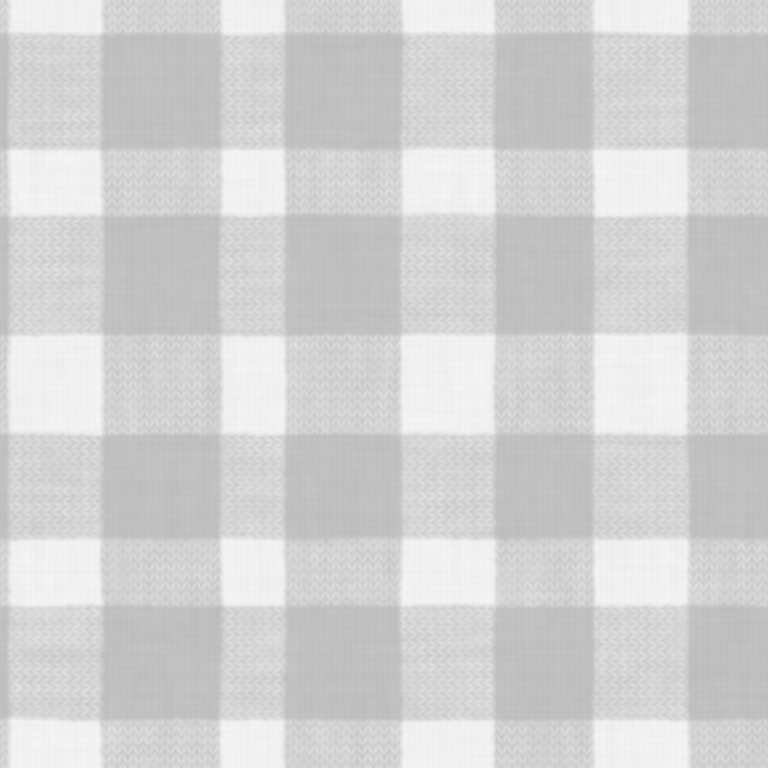
Reproduce this texture procedurally as a three.js fragment shader.

```glsl
// Soft grey gingham cloth: four uneven warp bands cross four uneven weft bands.
// Single-layer cells show V-shaped stitches along their own yarn direction,
// with fine weave, streaks and mottling from gradient noise that wraps.
varying vec2 vUv;

const float TAU = 6.2831853;

// Band centres and half widths, in canvas units
const vec4 WARP_CENTRE = vec4(0.2105, 0.447, 0.7085, 0.954);
const vec4 WARP_HALF   = vec4(0.0775, 0.076, 0.0645, 0.058);
const vec4 WEFT_CENTRE = vec4(0.137, 0.3665, 0.642, 0.881);
const vec4 WEFT_HALF   = vec4(0.0745, 0.0685, 0.078, 0.075);
const float EDGE_SOFT   = 0.0045;
const float EDGE_WOBBLE = 0.0032;
const float EDGE_FRAY   = 0.0022;

// Cloth tones
const vec3 WHITE_CLOTH = vec3(0.943);
const vec3 WARP_GREY   = vec3(0.825);
const vec3 WEFT_GREY   = vec3(0.834);
const vec3 DARK_GREY   = vec3(0.752);

// Yarn detail: whole counts keep the cloth tileable
const float WALES    = 72.0;
const float STITCHES = 80.0;
const float THREADS  = 120.0;
const float STITCH_DEPTH = 0.026;
const float WEAVE_DEPTH  = 0.004;
const float STREAK_DEPTH = 0.022;
const float MOTTLE_DEPTH = 0.020;

vec2 gradientAt(vec2 cell, vec2 period) {
  cell = mod(cell, period);
  float h = fract(sin(dot(cell, vec2(127.1, 311.7))) * 43758.5);
  return vec2(cos(TAU * h), sin(TAU * h));
}

// Gradient noise over the unit square, repeating with whole periods
float noise(vec2 uv, vec2 period) {
  vec2 p = uv * period;
  vec2 i = floor(p);
  vec2 f = p - i;
  vec2 u = f * f * f * (f * (f * 6.0 - 15.0) + 10.0);
  vec2 e = vec2(1.0, 0.0);
  float a = dot(gradientAt(i, period), f);
  float b = dot(gradientAt(i + e.xy, period), f - e.xy);
  float c = dot(gradientAt(i + e.yx, period), f - e.yx);
  float d = dot(gradientAt(i + e.xx, period), f - e.xx);
  return mix(mix(a, b, u.x), mix(c, d, u.x), u.y);
}

// Coverage of the nearest of four bands, measured around the wrap
float bands(float x, vec4 centre, vec4 halfWidth) {
  vec4 d = abs(fract(x - centre + 0.5) - 0.5) - halfWidth;
  float nearest = min(min(d.x, d.y), min(d.z, d.w));
  return 1.0 - smoothstep(-EDGE_SOFT, EDGE_SOFT, nearest);
}

// Slanted strokes mirrored about each wale; p.x across, p.y along the yarn
float knit(vec2 p) {
  float across = abs(fract(p.x * WALES) - 0.5);
  float stroke = sin(TAU * (p.y * STITCHES + across * 1.3));
  float furrow = cos(2.0 * TAU * across);
  return 0.75 * stroke - 0.35 * furrow;
}

void main() {
  vec2 uv = vUv;

  // Band edges drift slowly and fray at each stitch
  vec2 drift = vec2(noise(uv, vec2(5.0, 9.0)), noise(uv + 0.37, vec2(9.0, 5.0)));
  vec2 fray = vec2(noise(uv, vec2(20.0, STITCHES)), noise(uv, vec2(STITCHES, 20.0)));
  vec2 edge = uv + EDGE_WOBBLE * drift + EDGE_FRAY * fray;
  float warp = bands(edge.x, WARP_CENTRE, WARP_HALF);
  float weft = bands(edge.y, WEFT_CENTRE, WEFT_HALF);
  vec3 color = mix(mix(WHITE_CLOTH, WARP_GREY, warp),
                   mix(WEFT_GREY, DARK_GREY, warp), weft);

  // Stitches, strongest where only one set of yarns is grey
  float warpOnly = warp * (1.0 - weft);
  float weftOnly = weft * (1.0 - warp);
  float single = warpOnly + weftOnly;
  vec2 bent = uv + 0.0022 * vec2(noise(uv, vec2(24.0)), noise(uv + 0.61, vec2(24.0)));
  float patchy = 0.85 + 0.7 * noise(uv, vec2(22.0));
  float stitch = warpOnly * knit(bent) + weftOnly * knit(bent.yx);
  float tone = STITCH_DEPTH * patchy * stitch;

  // Fine plain weave across the whole cloth
  vec2 thread = sin(TAU * THREADS * bent);
  tone += WEAVE_DEPTH * (thread.x + thread.y) * (1.0 - 0.7 * single);

  // Lighter and darker yarns along each direction
  float warpStreak = noise(uv, vec2(WALES, 7.0));
  float weftStreak = noise(uv, vec2(7.0, WALES));
  tone += STREAK_DEPTH * (warpStreak * (0.45 + 0.8 * warpOnly)
                        + weftStreak * (0.45 + 0.8 * weftOnly));

  // Fuzz and broad mottling
  float mottle = 0.6 * noise(uv, vec2(12.0)) + 0.7 * noise(uv, vec2(56.0));
  tone += MOTTLE_DEPTH * mottle * (0.6 + 0.6 * single);

  gl_FragColor = vec4(color + tone, 1.0);
}
```
